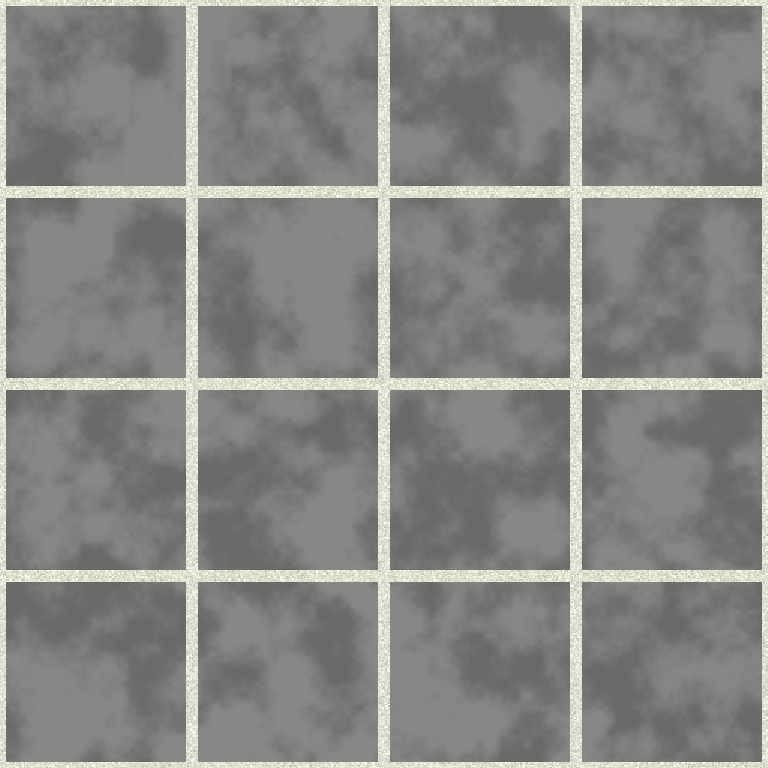
A WebGL 2 fragment shader for this pattern:

```glsl
#version 300 es
precision highp float;
// Four by four mottled grey stone tiles set in pale, sandy grout.

uniform vec2 u_resolution;
out vec4 fragColor;

// Integer hash of a lattice cell, from 0 to 1.
float hash(ivec2 cell, uint seed) {
    uint h = uint(cell.x) * 1597334677u ^ uint(cell.y) * 3812015801u ^ seed * 668265263u;
    h = (h ^ (h >> 16)) * 2146121005u;
    h = (h ^ (h >> 15)) * 2221713035u;
    h ^= h >> 16;
    return float(h & 65535u) / 65535.0;
}

// Value noise that wraps after a whole number of cells.
float wrappedNoise(vec2 uv, int cells, uint seed) {
    vec2 p = uv * float(cells);
    ivec2 lower = ivec2(floor(p)) % cells;
    ivec2 upper = (lower + 1) % cells;
    vec2 blend = smoothstep(0.0, 1.0, fract(p));
    float bottom = mix(hash(lower, seed), hash(ivec2(upper.x, lower.y), seed), blend.x);
    float top = mix(hash(ivec2(lower.x, upper.y), seed), hash(upper, seed), blend.x);
    return mix(bottom, top, blend.y);
}

// Layered noise, from broad clouds down to fine grain.
float clouds(vec2 uv) {
    float sum = 0.0, total = 0.0, weight = 1.0;
    int cells = 16;
    for (int octave = 0; octave < 6; octave++) {
        sum += weight * wrappedNoise(uv, cells, uint(octave + 1));
        total += weight;
        weight *= 0.55;
        cells *= 2;
    }
    return sum / total;
}

void main() {
    vec2 uv = gl_FragCoord.xy / u_resolution;

    // Stone: dark smudges fading into an even lighter grey.
    float shade = smoothstep(0.25, 0.65, clouds(uv));
    vec3 stone = vec3(mix(0.41, 0.53, shade));

    // Grout: fine grain, denser around its middle tone.
    ivec2 speck = ivec2(floor(uv * 512.0));
    float grain = 0.5 * (hash(speck, 11u) + hash(speck, 12u));
    vec3 grout = vec3(0.88, 0.88, 0.82) + 0.25 * (grain - 0.5);

    // Distance to the nearest grid line, in canvas units.
    vec2 toLine = (0.5 - abs(fract(uv * 4.0) - 0.5)) / 4.0;
    vec2 halfPixel = 0.5 / u_resolution;
    vec2 inside = smoothstep(1.0 / 128.0 - halfPixel, 1.0 / 128.0 + halfPixel, toLine);

    fragColor = vec4(mix(grout, stone, inside.x * inside.y), 1.0);
}
```
